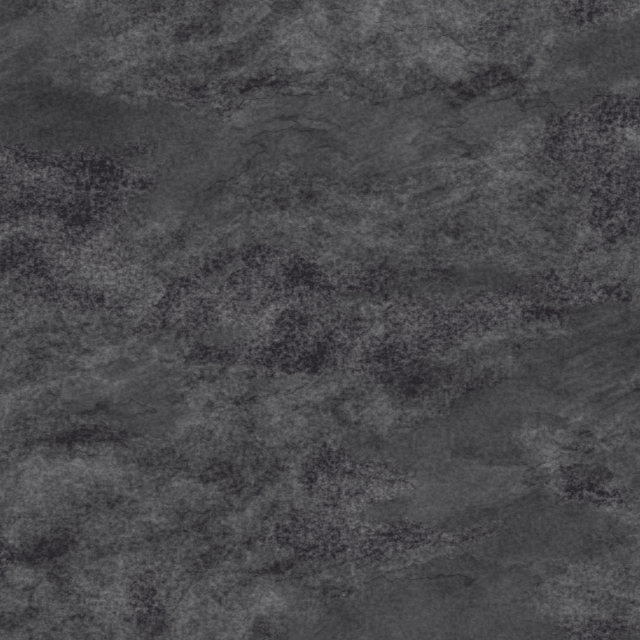
This texture is drawn by a Shadertoy shader. Its source:

```glsl
// Dark riven slate: slanting strata, sleek and pitted patches, torn mottling,
// pale ledges and thin cracks. Every layer is gradient-noise fbm on stretched,
// warped coordinates; the layers sum to one tone, which is then tinted.

const vec3 PURPLE_TINT = vec3(0.002, -0.008, 0.011);
const vec3 NEUTRAL_TINT = vec3(-0.001, -0.001, 0.005);
const float BASE_TONE = 0.303;

// Random gradient of a lattice cell, from an integer hash
vec2 cellGradient(vec2 cell) {
    uvec2 h = uvec2(ivec2(cell)) * 1664525u + 1013904u;
    h.x += h.y * 1664525u;
    h.y += h.x * 1664525u;
    h ^= h >> 16u;
    h.x += h.y * 1664525u;
    h ^= h >> 16u;
    float angle = float(h.x & 65535u) / 65536.0 * 6.28318;
    return vec2(cos(angle), sin(angle));
}

float gradientNoise(vec2 p) {
    vec2 i = floor(p);
    vec2 f = p - i;
    vec2 u = f * f * f * (f * (f * 6.0 - 15.0) + 10.0);
    vec2 e = vec2(1.0, 0.0);
    float a = dot(cellGradient(i), f);
    float b = dot(cellGradient(i + e.xy), f - e.xy);
    float c = dot(cellGradient(i + e.yx), f - e.yx);
    float d = dot(cellGradient(i + e.xx), f - e.xx);
    return mix(mix(a, b, u.x), mix(c, d, u.x), u.y);
}

float fbm(vec2 p, int octaves, float gain) {
    float sum = 0.0;
    float amplitude = 1.0;
    for (int i = 0; i < octaves; i++) {
        sum += amplitude * gradientNoise(p);
        p = p * 2.03 + vec2(17.3, 9.1);
        amplitude *= gain;
    }
    return sum;
}

vec2 rotate(vec2 p, float angle) {
    float c = cos(angle);
    float s = sin(angle);
    return vec2(c * p.x + s * p.y, c * p.y - s * p.x);
}

// Thin line along the zero contour of a field
float contourLine(float field, float width) {
    return 1.0 - smoothstep(0.0, width, abs(field));
}

// Pale lip on the upper side of a contour, fading away from it
float ledge(float field, float width) {
    return smoothstep(-0.02, 0.02, field) * exp(-max(field, 0.0) / width);
}

void mainImage(out vec4 fragColor, in vec2 fragCoord) {
    vec2 uv = fragCoord / iResolution.y;

    // Slanted bedding: a slow bend plus a small ragged warp
    vec2 bend = vec2(fbm(uv * 2.5 + 31.0, 2, 0.5), fbm(uv * 3.0 + 57.0, 2, 0.5));
    vec2 ragged = vec2(fbm(uv * 28.0 + 5.0, 3, 0.6), fbm(uv * 28.0 + 77.0, 3, 0.6));
    vec2 bed = rotate(uv, 0.14) + bend * vec2(0.08, 0.06) + ragged * 0.012;

    // Patch masks
    float strata = fbm(bed * vec2(2.0, 6.0) + 3.0, 5, 0.6);
    float sleek = smoothstep(0.06, 0.28, fbm(bed * vec2(1.8, 5.0) + 12.0, 5, 0.55));
    float pitted = smoothstep(0.0, 0.32, fbm(bed * vec2(2.2, 5.5) + 41.0, 5, 0.58));
    pitted *= 1.0 - 0.8 * sleek;
    float rough = 1.0 - 0.65 * sleek;

    // Surface detail
    float mottle = fbm(bed * vec2(13.0, 20.0) + 7.0, 5, 0.74);
    float blotch = fbm(bed * vec2(7.0, 12.0) + 23.0, 6, 0.68);
    float crumble = fbm(uv * vec2(55.0, 75.0) + 29.0, 2, 0.8);
    float grain = fbm(uv * vec2(135.0, 155.0), 2, 0.75);
    float brushed = fbm(rotate(uv, 0.4) * vec2(16.0, 90.0), 3, 0.6);
    float brushMask = smoothstep(0.1, 0.4, fbm(bed * vec2(2.5, 4.0) + 71.0, 3, 0.5));

    // Ledges and cracks, each showing only in places
    float ledgeField = fbm(bed * vec2(1.5, 4.0) + 88.0, 6, 0.5);
    float ledgeMask = smoothstep(-0.1, 0.25, fbm(uv * 3.0 + 19.0, 2, 0.5));
    float crackField = fbm(bed * vec2(1.4, 6.0) + 64.0, 5, 0.48);
    float crackMask = smoothstep(0.05, 0.3, fbm(uv * 4.0 + 93.0, 3, 0.5));

    float tone = BASE_TONE;
    tone += 0.065 * strata;
    tone -= 0.026 * sleek + 0.024 * pitted;
    tone += 0.075 * mottle * rough;
    tone += 0.050 * crumble * rough;
    tone -= 0.045 * smoothstep(0.12, 0.40, blotch) * rough;
    tone += 0.036 * smoothstep(0.08, 0.38, -blotch) * rough;
    tone += 0.050 * brushed * brushMask;
    tone += grain * mix(0.085, 0.135, pitted) * mix(1.0, 0.6, sleek);
    tone += 0.055 * ledge(ledgeField, 0.07) * ledgeMask;
    tone -= 0.025 * ledge(-ledgeField, 0.06) * ledgeMask;
    tone -= 0.060 * contourLine(crackField, 0.030) * crackMask;
    tone = clamp(tone, 0.16, 0.48);

    // Purple gathers in pits and shadows; sleek faces stay neutral
    float darkness = 1.0 - smoothstep(0.20, 0.32, tone);
    float purple = clamp(0.5 * pitted + 0.7 * darkness, 0.0, 1.0) * (1.0 - 0.6 * sleek);
    fragColor = vec4(tone + mix(NEUTRAL_TINT, PURPLE_TINT, purple), 1.0);
}
```
